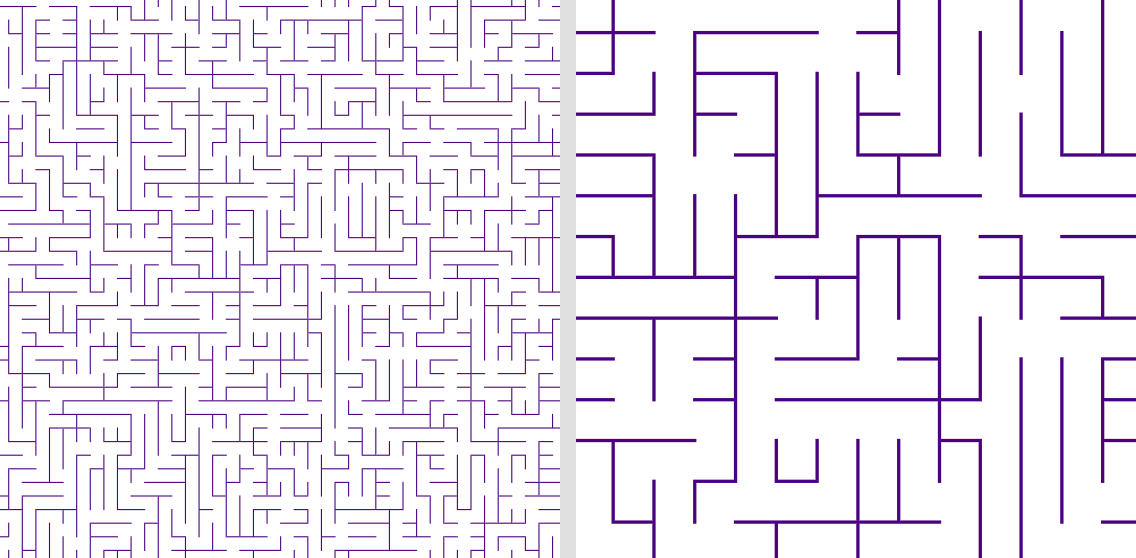
Left, the full canvas; right, a detail of the centre.
Give the GLSL for this pattern, as a WebGL 1 fragment shader.

```glsl
precision highp float;
// A dense maze of thin indigo walls on white, one wall grown from each grid post.

uniform vec2 u_resolution;

const float CELL = 0.02428;              // post spacing, in canvas widths
const float WALL_WIDTH = 0.00196;        // in canvas widths
const vec2 FIRST_POST = vec2(0.64, 0.56); // grid offset, in cells
const float STRAIGHTNESS = 0.22;         // preference for extending a run
const vec2 SEED = vec2(37.0, 112.0);
const vec3 PAPER = vec3(1.0);
const vec3 INDIGO = vec3(0.294, 0.0, 0.51);

float hash(vec2 p) {
  vec3 h = fract(vec3(p.xyx) * 0.1031);
  h += dot(h, h.yzx + 33.33);
  return fract((h.x + h.y) * h.z);
}

vec2 turn(vec2 v) { return vec2(-v.y, v.x); }

bool sameWay(vec2 a, vec2 b) { return dot(a, b) > 0.5; }

// Even posts point in any of the four directions.
vec2 freeStick(vec2 post) {
  float side = floor(hash(post + SEED) * 4.0);
  vec2 dir = mod(side, 2.0) < 0.5 ? vec2(1.0, 0.0) : vec2(0.0, 1.0);
  return side < 1.5 ? dir : -dir;
}

// Odd posts avoid doubling a neighbour's wall or closing a single cell.
vec2 fittedStick(vec2 post) {
  vec2 chosen = vec2(0.0);
  vec2 dir = vec2(1.0, 0.0);
  float best = 0.0;
  for (int i = 0; i < 4; i++) {
    vec2 side = turn(dir);
    vec2 ahead = freeStick(post + dir);
    vec2 behind = freeStick(post - dir);
    bool doubled = sameWay(ahead, -dir);
    bool closedLeft = sameWay(ahead, side) && sameWay(freeStick(post + side), -side);
    bool closedRight = sameWay(ahead, -side) && sameWay(freeStick(post - side), side);
    float score = 0.01 + hash(3.0 * post + dir + SEED.yx);
    if (sameWay(ahead, dir)) score += STRAIGHTNESS;
    if (sameWay(behind, dir)) score += STRAIGHTNESS;
    if (!(doubled || closedLeft || closedRight) && score > best) {
      best = score;
      chosen = dir;
    }
    dir = side;
  }
  return chosen;
}

vec2 stick(vec2 post) {
  if (mod(post.x + post.y, 2.0) < 0.5) return freeStick(post);
  return fittedStick(post);
}

// Share of a pixel-wide box at x that lies between lo and hi.
float boxCover(float x, float lo, float hi, float pixel) {
  return clamp((min(x + 0.5 * pixel, hi) - max(x - 0.5 * pixel, lo)) / pixel, 0.0, 1.0);
}

void main() {
  float pixel = 1.0 / (u_resolution.x * CELL);
  float halfWall = 0.5 * WALL_WIDTH / CELL;
  vec2 grid = gl_FragCoord.xy * pixel - FIRST_POST;
  vec2 post = floor(grid + 0.5);
  vec2 offset = grid - post;

  // Walls that meet the nearest post, grown from either end.
  vec2 own = stick(post);
  vec2 dir = vec2(1.0, 0.0);
  float ink = 0.0;
  for (int i = 0; i < 4; i++) {
    if (sameWay(own, dir) || sameWay(stick(post + dir), -dir)) {
      float across = boxCover(dot(offset, turn(dir)), -halfWall, halfWall, pixel);
      float along = boxCover(dot(offset, dir), -halfWall, 1.0 + halfWall, pixel);
      ink = max(ink, across * along);
    }
    dir = turn(dir);
  }

  gl_FragColor = vec4(mix(PAPER, INDIGO, ink), 1.0);
}
```
